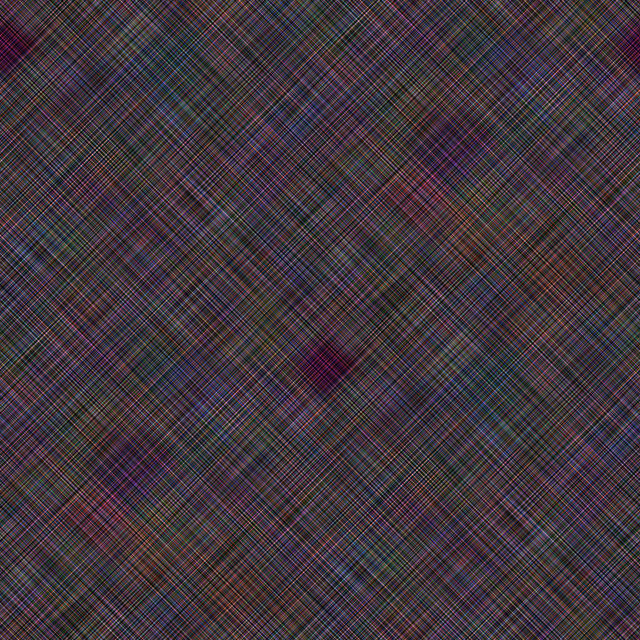
Reproduce this pattern procedurally as a Shadertoy shader.

```glsl
// Dark plaid cloth of fine crossed diagonal threads over soft coloured patches.
// Both thread sets are gradient noise stretched along one diagonal; all parts
// repeat once per unit of the diagonal coordinates, so the cloth tiles.

const vec3 CLOTH = vec3(0.240, 0.205, 0.228);
const vec3 DYE = vec3(0.90, 0.38, 0.92);    // colour spread per channel
const float THREADS = 285.0;                // thread cells per tile
const vec2 ACROSS = vec2(1.25, 0.55);       // slopes mainly across a thread
const vec2 EVEN = vec2(1.0);                // slopes alike in all directions

// Integer hash of a cell and a seed, from 0 to 1
float hash(vec2 cell, float seed) {
    uvec3 q = uvec3(ivec3(vec3(cell, seed)));
    uint h = q.x * 1597334673u ^ q.y * 3812015801u ^ q.z * 2798796415u;
    h = (h ^ (h >> 16)) * 2246822519u;
    h = (h ^ (h >> 13)) * 3266489917u;
    h ^= h >> 16;
    return float(h >> 8) / 16777216.0;
}

// Slope contribution of one lattice corner
float corner(vec2 cell, vec2 offset, vec2 period, float seed) {
    float angle = 6.2831853 * hash(mod(cell, period), seed);
    return dot(vec2(cos(angle), sin(angle)), offset);
}

// Gradient noise on the unit tile, with a whole number of cells per axis;
// the seed also shifts the lattice so that layers do not line up
float tileNoise(vec2 uv, vec2 period, vec2 slope, float seed) {
    vec2 p = uv * period + seed * vec2(0.618, 0.377);
    vec2 i = floor(p);
    vec2 f = p - i;
    vec2 w = f * f * f * (f * (f * 6.0 - 15.0) + 10.0);
    vec2 e = vec2(1.0, 0.0);
    float low = mix(corner(i, f * slope, period, seed),
                    corner(i + e.xy, (f - e.xy) * slope, period, seed), w.x);
    float high = mix(corner(i + e.yx, (f - e.yx) * slope, period, seed),
                     corner(i + e.xx, (f - e.xx) * slope, period, seed), w.x);
    return mix(low, high, w.y);
}

// Independent noise for red, green and blue
vec3 colourNoise(vec2 uv, vec2 period, vec2 slope, float seed) {
    return vec3(tileNoise(uv, period, slope, seed),
                tileNoise(uv, period, slope, seed + 1.0),
                tileNoise(uv, period, slope, seed + 2.0));
}

// Threads running along the y axis: shared light and dyed fibres
vec3 threads(vec2 uv, float seed) {
    float light = tileNoise(uv, vec2(THREADS, 6.0), ACROSS, seed);
    vec3 dye = colourNoise(uv, vec2(THREADS, 5.0), ACROSS, seed + 2.0);
    return light + DYE * dye;
}

// Soft square patch, wrapped around the tile
float patchMask(vec2 uv, vec2 centre, float radius) {
    vec2 d = abs(fract(uv - centre + 0.5) - 0.5);
    vec2 m = 1.0 - smoothstep(0.4 * radius, 1.6 * radius, d);
    return m.x * m.y;
}

// Broad tint of the cloth with a few stronger patches
vec3 clothTint(vec2 uv) {
    vec3 tint = CLOTH * (1.0 + 0.20 * colourNoise(uv, vec2(7.0), EVEN, 40.0)
                             + 0.10 * colourNoise(uv, vec2(13.0), EVEN, 50.0));
    tint *= mix(vec3(1.0), vec3(0.88, 0.32, 0.68), patchMask(uv, vec2(0.94, 0.08), 0.050));
    tint *= mix(vec3(1.0), vec3(0.95, 0.74, 0.90), patchMask(uv, vec2(0.46, 0.92), 0.070));
    tint *= mix(vec3(1.0), vec3(1.25, 0.95, 1.03), patchMask(uv, vec2(0.34, 0.96), 0.060));
    tint *= mix(vec3(1.0), vec3(1.22, 1.14, 0.90), patchMask(uv, vec2(0.39, 0.09), 0.075));
    tint *= mix(vec3(1.0), vec3(1.03, 0.97, 0.75), patchMask(uv, vec2(0.44, 0.28), 0.060));
    tint *= mix(vec3(1.0), vec3(1.10, 1.15, 1.28), patchMask(uv, vec2(0.72, 0.99), 0.055));
    tint *= mix(vec3(1.0), vec3(0.86, 1.03, 1.05), patchMask(uv, vec2(0.15, 0.39), 0.090));
    return tint;
}

void mainImage(out vec4 fragColor, in vec2 fragCoord) {
    vec2 p = fragCoord / iResolution.y;
    vec2 uv = vec2(p.x + p.y, p.x - p.y);

    // Cross the two thread sets; deep gaps stay dark, crossings shine
    vec3 weave = threads(uv, 10.0) + threads(uv.yx, 20.0);
    vec3 relief = pow(max(1.0 + 0.9 * weave, 0.0), vec3(1.55));

    fragColor = vec4(clamp(clothTint(uv) * relief, 0.0, 1.0), 1.0);
}
```
